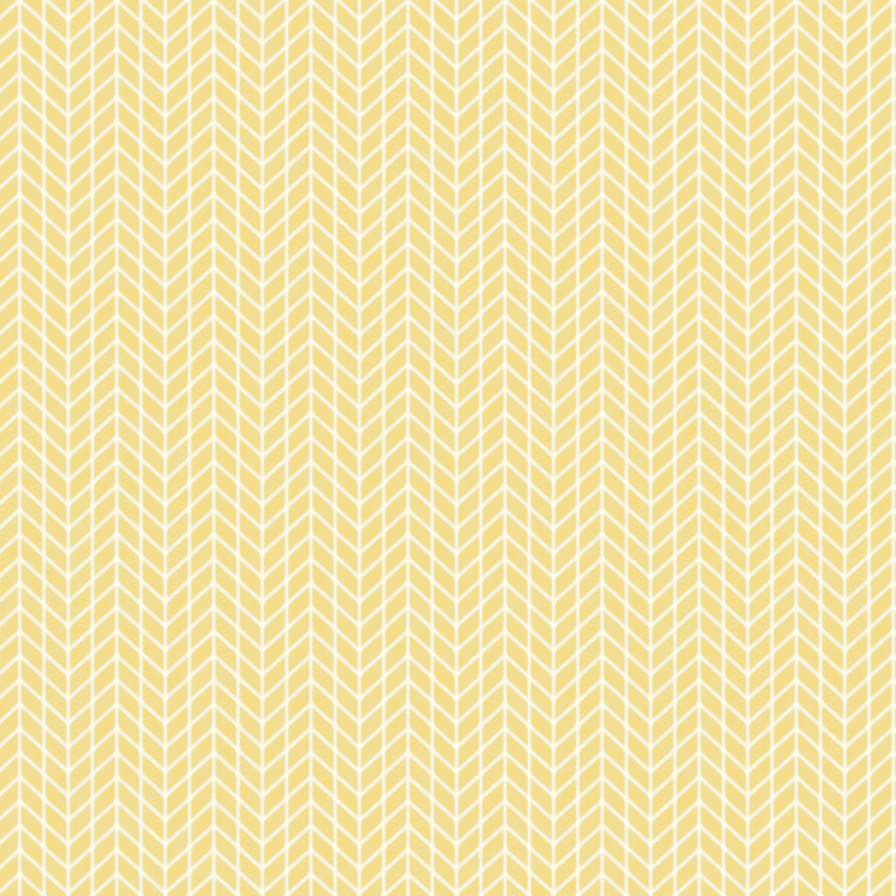
Give the GLSL for this pattern, as a WebGL 1 fragment shader.

```glsl
precision highp float;

uniform vec2 u_resolution;

const float COLUMNS = 36.92;      // columns across; four make one zigzag
const float ROWS = 36.92;         // leaves down each column
const float SLOPE = 0.9;          // rise over run of the slanted lines
const vec2 OFFSET = vec2(2.81, 0.115);
const float STEM_HALF = 0.0021;
const float VEIN_HALF = 0.0023;
const float SOFTNESS = 0.0019;
const float FILLET = 0.003;       // rounding of the leaf corners
const float LINE_OPACITY = 0.87;
const vec3 LEAF = vec3(0.950, 0.865, 0.560);
const vec3 LINE = vec3(1.0, 0.99, 0.93);
const vec3 EDGE_SHADE = vec3(0.10, 0.07, 0.0);

float hash(vec2 p) {
  return fract(sin(dot(p, vec2(127.1, 311.7))) * 43758.5453);
}

float valueNoise(vec2 p) {
  vec2 cell = floor(p);
  vec2 t = smoothstep(0.0, 1.0, fract(p));
  float low = mix(hash(cell), hash(cell + vec2(1.0, 0.0)), t.x);
  float high = mix(hash(cell + vec2(0.0, 1.0)), hash(cell + 1.0), t.x);
  return mix(low, high, t.y);
}

// Distance to the nearest integer
float gridDistance(float x) {
  return abs(fract(x + 0.5) - 0.5);
}

float smoothMin(float a, float b, float radius) {
  float h = max(radius - abs(a - b), 0.0) / radius;
  return min(a, b) - 0.25 * h * h * radius;
}

float coverage(float dist, float blur) {
  return 1.0 - smoothstep(-blur, blur, dist);
}

// Coverage of stems and slanted veins, strongest where they cross
float herringbone(vec2 p, float blur) {
  float column = p.x * COLUMNS - OFFSET.x;
  float fold = abs(mod(column + 2.0, 4.0) - 2.0);
  float row = (p.y - SLOPE * fold / COLUMNS) * ROWS - OFFSET.y;

  float stem = gridDistance(column) / COLUMNS - STEM_HALF;
  float vein = gridDistance(row) / (ROWS * sqrt(1.0 + SLOPE * SLOPE)) - VEIN_HALF;
  float crossing = coverage(stem, blur) * coverage(vein, blur);
  float opacity = mix(LINE_OPACITY, 1.0, crossing);
  return opacity * coverage(smoothMin(stem, vein, FILLET), blur);
}

void main() {
  vec2 p = gl_FragCoord.xy / u_resolution;
  float pixel = 1.0 / min(u_resolution.x, u_resolution.y);

  // Fine and broad mottling of the leaf colour
  float mottle = valueNoise(p * 190.0) + valueNoise(p * 70.0) - 1.0;
  vec3 leaf = LEAF + mottle * vec3(-0.015, 0.006, 0.06);

  // Lines with slightly dull edges
  float lines = herringbone(p, max(SOFTNESS, 0.7 * pixel));
  vec3 color = mix(leaf, LINE, lines) - EDGE_SHADE * lines * (1.0 - lines);
  gl_FragColor = vec4(color, 1.0);
}
```
